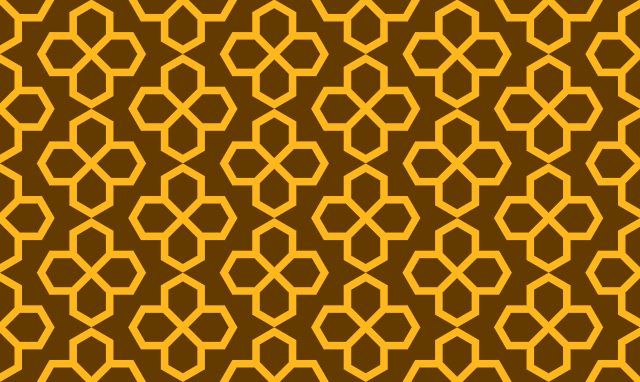
A WebGL 2 fragment shader for this pattern:

```glsl
#version 300 es
precision highp float;
// Half-drop lattice of four-petal hexagonal flowers in golden outline on brown.

#define REPEATS_ACROSS 3.5
#define ROW_PITCH 0.5977    // vertical period, in tile widths
#define PETAL_HALF 0.1205   // half width of a petal
#define LINE_WIDTH 0.0413
#define GOLD vec3(1.00, 0.72, 0.11)
#define BROWN vec3(0.39, 0.23, 0.00)

uniform vec2 u_resolution;
out vec4 outColor;

// Offset from the nearest lattice point, for a lattice through 'origin'.
vec2 tileOffset(vec2 p, vec2 origin) {
    vec2 period = vec2(1.0, ROW_PITCH);
    return (fract(p / period - origin + 0.5) - 0.5) * period;
}

// Signed distance to the outline of one flower.
float flowerLines(vec2 p) {
    // Fold all four petals onto the upper one.
    p = abs(p);
    p = vec2(min(p.x, p.y), max(p.x, p.y));

    // Hexagonal petal whose tip reaches the neighbour above.
    float tip = dot(p, vec2(0.5, 0.8660254)) - 0.5 * ROW_PITCH * 0.8660254;
    float outer = max(p.x - PETAL_HALF, tip);

    // Hollow petal, bounded by the rim and the diagonal cross.
    float diagonal = (p.y - p.x) * 0.7071068;
    float hollow = min(-outer - LINE_WIDTH, diagonal - 0.5 * LINE_WIDTH);
    return max(outer, hollow);
}

void main() {
    // One unit is one tile width.
    float pixel = REPEATS_ACROSS / u_resolution.x;
    vec2 p = gl_FragCoord.xy * pixel;

    // Two interleaved lattices, shifted by half a tile.
    float d = min(flowerLines(tileOffset(p, vec2(0.0, 0.5))),
                  flowerLines(tileOffset(p, vec2(0.5, 0.0))));

    // Smooth edge, one pixel wide.
    float coverage = clamp(0.5 - d / pixel, 0.0, 1.0);
    outColor = vec4(mix(BROWN, GOLD, coverage), 1.0);
}
```
